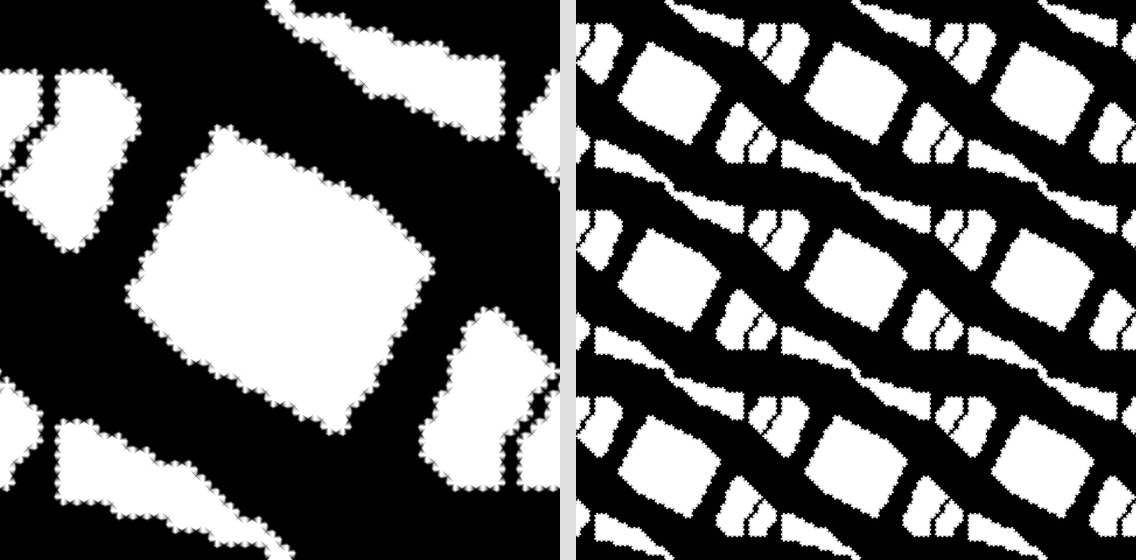
Left: one tile. Right: repeated 3 by 3.
A WebGL 2 fragment shader for this pattern:

```glsl
#version 300 es
precision highp float;

uniform vec2 u_resolution;
out vec4 fragColor;

const float CELLS = 40.0;

// Signed distance to a half plane with the given outward normal
float halfPlane(vec2 p, vec2 normal, float offset) {
    return dot(p, normal) - offset;
}

// Chamfered block in the middle, symmetric about its centre
float centreBlock(vec2 p) {
    vec2 c = p - 0.5 * CELLS;
    float d = abs(dot(c, vec2(0.43, -0.903))) - 8.3;
    d = max(d, abs(dot(c, vec2(0.76, -0.65))) - 9.3);
    d = max(d, abs(dot(c, vec2(0.888, 0.46))) - 9.6);
    d = max(d, abs(dot(c, vec2(0.8, 0.6))) - 10.2);
    return max(d, max(abs(c.x), abs(c.y)) - 10.75);
}

// Block that crosses the vertical seam, split by a thin crack
float seamBlock(vec2 p) {
    p.x -= p.x > 36.7 ? CELLS : 0.0;
    float d = max(4.4 - p.y, p.y - 18.65);
    d = max(d, -2.9 - p.x);
    d = max(d, halfPlane(p, vec2(0.59, -0.806), 0.45));
    d = max(d, halfPlane(p, vec2(0.928, 0.371), 12.75));
    d = max(d, halfPlane(p, vec2(-0.7, 0.715), 9.8));
    d = max(d, halfPlane(p, vec2(-0.78, -0.62), -2.7));

    float crackX = 3.5 - 0.65 * max(p.y - 8.0, 0.0);
    float crack = max(abs(p.x - crackX) - 0.5, 5.0 - p.y);
    return crack < 0.0 ? 1.0 : d;
}

// Long tapering sliver
float sliver(vec2 p) {
    float d = max(20.2 - p.x, p.x - 36.3);
    d = max(d, halfPlane(p, vec2(0.245, -0.97), 4.8));
    d = max(d, halfPlane(p, vec2(-0.645, 0.764), -11.7));
    return max(d, halfPlane(p, vec2(-0.385, 0.923), -3.87));
}

// One for a white cell, zero for a black one
float cellValue(vec2 index) {
    vec2 p = mod(index + 0.5, CELLS);
    float d = centreBlock(p);
    // The second pass is the half turn of the first
    for (int turn = 0; turn < 2; turn++) {
        d = min(d, min(seamBlock(p), sliver(p)));
        d = min(d, distance(p, vec2(19.5, 0.5)) - 0.5);
        p = CELLS - p;
    }
    return step(d, -0.25);
}

void main() {
    vec2 uv = gl_FragCoord.xy / u_resolution;
    // Cell coordinates, measured down from the top
    vec2 grid = vec2(uv.x, 1.0 - uv.y) * CELLS - 0.5;
    vec2 index = floor(grid);
    vec2 f = fract(grid);

    // Blend the four nearest cells
    float value = 0.0;
    for (int k = 0; k < 4; k++) {
        vec2 corner = vec2(k & 1, k >> 1);
        vec2 weight = mix(1.0 - f, f, corner);
        value += weight.x * weight.y * cellValue(index + corner);
    }

    // Sawtooth on level edges, none on diagonal ones
    vec2 fold = abs(f - 0.5);
    value += 0.9 * (abs(fold.x - fold.y) - 0.25);

    float ink = smoothstep(0.27, 0.73, value);
    fragColor = vec4(mix(vec3(0.005), vec3(1.0), ink), 1.0);
}
```
